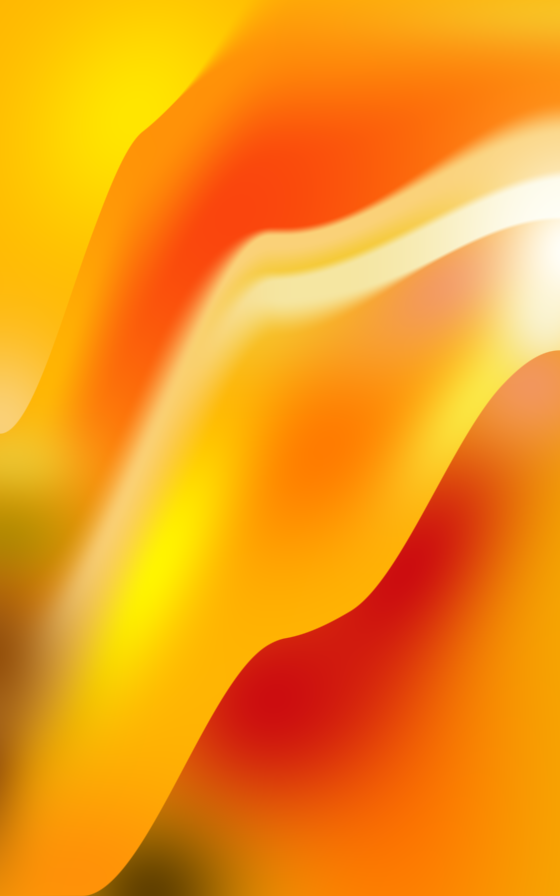
This background is drawn by a Shadertoy shader. Its source:

```glsl
// Abstract flowing waves of yellow, orange and red, crossed by a pale glowing band.

const vec3 AMBER     = vec3(1.00, 0.71, 0.01);
const vec3 SUN       = vec3(1.00, 0.90, 0.00);
const vec3 LEMON     = vec3(1.00, 0.96, 0.00);
const vec3 TANGERINE = vec3(1.00, 0.57, 0.03);
const vec3 ORANGE    = vec3(1.00, 0.48, 0.00);
const vec3 SCARLET   = vec3(0.98, 0.27, 0.05);
const vec3 CRIMSON   = vec3(0.80, 0.05, 0.06);
const vec3 SALMON    = vec3(0.95, 0.59, 0.36);
const vec3 GOLD      = vec3(0.96, 0.79, 0.20);
const vec3 SAND      = vec3(0.98, 0.82, 0.47);
const vec3 CREAM     = vec3(0.96, 0.90, 0.63);
const vec3 WHITE     = vec3(1.00, 1.00, 0.98);
const vec3 OLIVE     = vec3(0.74, 0.60, 0.00);
const vec3 UMBER     = vec3(0.58, 0.31, 0.04);
const vec3 SOOT      = vec3(0.38, 0.25, 0.00);

// Gaussian falloff; lean slants the spot to the right as it rises.
float spot(vec2 p, vec2 centre, vec2 radius, float lean) {
    vec2 q = p - centre;
    q.x -= lean * q.y;
    q /= radius;
    return exp(-dot(q, q));
}

vec3 glow(vec3 base, vec3 tint, vec2 p, vec2 centre, vec2 radius, float lean) {
    return mix(base, tint, spot(p, centre, radius, lean));
}

// One smooth climb: step = (start x, end x, height).
float climb(float x, vec3 step) {
    return step.z * smoothstep(step.x, step.y, x);
}

// Coverage below a curve; d is the height of the curve above the point.
float below(float d, float softness) {
    float w = max(softness, 0.75 * fwidth(d));
    return smoothstep(-w, w, d);
}

vec3 upperCorner(vec2 p) {
    vec3 c = glow(AMBER, SUN, p, vec2(0.24, 0.87), vec2(0.20, 0.14), 0.3);
    return glow(c, SAND, p, vec2(0.0, 0.52), vec2(0.13, 0.10), 0.0);
}

// depth runs from 0 at the top edge of the ridge to 1 at its lower edge.
vec3 redRidge(vec2 p, float depth) {
    vec3 c = glow(TANGERINE, GOLD, p, vec2(1.05, 1.0), vec2(0.35, 0.06), 0.0);
    c = glow(c, AMBER, p, vec2(0.08, 0.56), vec2(0.11, 0.18), 0.3);
    float heat = smoothstep(0.1, 0.7, depth);
    c = mix(c, SCARLET, heat * spot(p, vec2(0.42, 0.76), vec2(0.38, 0.25), 0.5));
    c = glow(c, GOLD, p, vec2(0.02, 0.48), vec2(0.12, 0.05), 0.0);
    return glow(c, OLIVE, p, vec2(0.0, 0.40), vec2(0.16, 0.06), 0.0);
}

vec3 paleBand(vec2 p, float depth) {
    float gild = smoothstep(0.3, 1.0, depth) * spot(p, vec2(0.58, 0.72), vec2(0.28, 0.12), 0.0);
    return mix(SAND, GOLD, gild);
}

vec3 creamBand(vec2 p) {
    vec3 c = mix(SAND, CREAM, smoothstep(0.30, 0.52, p.x));
    return mix(c, WHITE, 0.7 * smoothstep(0.6, 1.0, p.x));
}

vec3 goldenBody(vec2 p) {
    vec3 c = glow(AMBER, GOLD, p, vec2(0.50, 0.63), vec2(0.20, 0.07), 0.0);
    c = glow(c, ORANGE, p, vec2(0.57, 0.50), vec2(0.20, 0.12), 0.6);
    c = glow(c, SALMON, p, vec2(0.80, 0.68), vec2(0.14, 0.08), 1.0);
    c = glow(c, mix(SUN, CREAM, 0.4), p, vec2(0.86, 0.56), vec2(0.09, 0.11), 1.0);
    c = glow(c, CREAM, p, vec2(0.97, 0.64), vec2(0.08, 0.06), 0.0);
    c = glow(c, LEMON, p, vec2(0.27, 0.36), vec2(0.10, 0.16), 0.75);
    c = glow(c, TANGERINE, p, vec2(0.14, 0.02), vec2(0.28, 0.11), 0.0);
    return glow(c, UMBER, p, vec2(-0.03, 0.17), vec2(0.07, 0.13), 0.0);
}

vec3 crimsonHollow(vec2 p) {
    vec3 c = glow(AMBER * 0.96, ORANGE, p, vec2(0.70, 0.10), vec2(0.25, 0.28), 0.0);
    c = glow(c, CRIMSON, p, vec2(0.72, 0.36), vec2(0.16, 0.15), 0.8);
    c = glow(c, CRIMSON, p, vec2(0.49, 0.22), vec2(0.23, 0.13), 0.2);
    c = glow(c, SALMON, p, vec2(0.95, 0.57), vec2(0.13, 0.07), 0.0);
    return glow(c, SOOT, p, vec2(0.27, 0.0), vec2(0.15, 0.09), 0.0);
}

void mainImage(out vec4 fragColor, in vec2 fragCoord) {
    vec2 p = fragCoord / iResolution.xy;
    float x = p.x;

    // Heights of the wave edges, from top to bottom
    float crest = 0.516 + climb(x, vec3(0.0, 0.255, 0.313)) + climb(x, vec3(0.165, 0.55, 0.175));
    float ridge = 0.286 + climb(x, vec3(0.0, 0.485, 0.456)) + climb(x, vec3(0.51, 1.02, 0.128));
    float seam  = 0.271 + climb(x, vec3(0.02, 0.49, 0.421)) + climb(x, vec3(0.48, 1.04, 0.115));
    float hem   = 0.219 + climb(x, vec3(0.04, 0.49, 0.426)) + climb(x, vec3(0.50, 1.0, 0.111));
    float shore = climb(x, vec3(0.146, 0.51, 0.286)) + climb(x, vec3(0.48, 0.896, 0.113))
                + climb(x, vec3(0.625, 1.0, 0.21));

    // Edges blur toward one side of the canvas
    float crestSoft = mix(0.001, 0.06, smoothstep(0.30, 0.55, x));
    float ridgeSoft = mix(0.055, 0.006, smoothstep(0.28, 0.48, x)) + 0.014 * smoothstep(0.6, 1.0, x);
    float seamSoft  = mix(0.05, 0.007, smoothstep(0.30, 0.50, x));
    float hemSoft   = mix(0.09, 0.022, smoothstep(0.30, 0.50, x)) - 0.019 * smoothstep(0.5, 0.8, x);

    // Layers, each painted over the one above it
    vec3 col = upperCorner(p);
    col = mix(col, redRidge(p, (crest - p.y) / (crest - ridge)), below(crest - p.y, crestSoft));
    col = mix(col, paleBand(p, (ridge - p.y) / (ridge - seam)), below(ridge - p.y, ridgeSoft));
    col = mix(col, creamBand(p), below(seam - p.y, seamSoft));
    col = mix(col, goldenBody(p), below(hem - p.y, hemSoft));

    // Shadow on the left and light on the right
    col = glow(col, UMBER, p, vec2(-0.02, 0.27), vec2(0.13, 0.11), 0.0);
    col = glow(col, WHITE, p, vec2(1.02, 0.72), vec2(0.14, 0.10), 0.0);

    col = mix(col, crimsonHollow(p), below(shore - p.y, 0.001));
    fragColor = vec4(clamp(col, 0.0, 1.0), 1.0);
}
```
